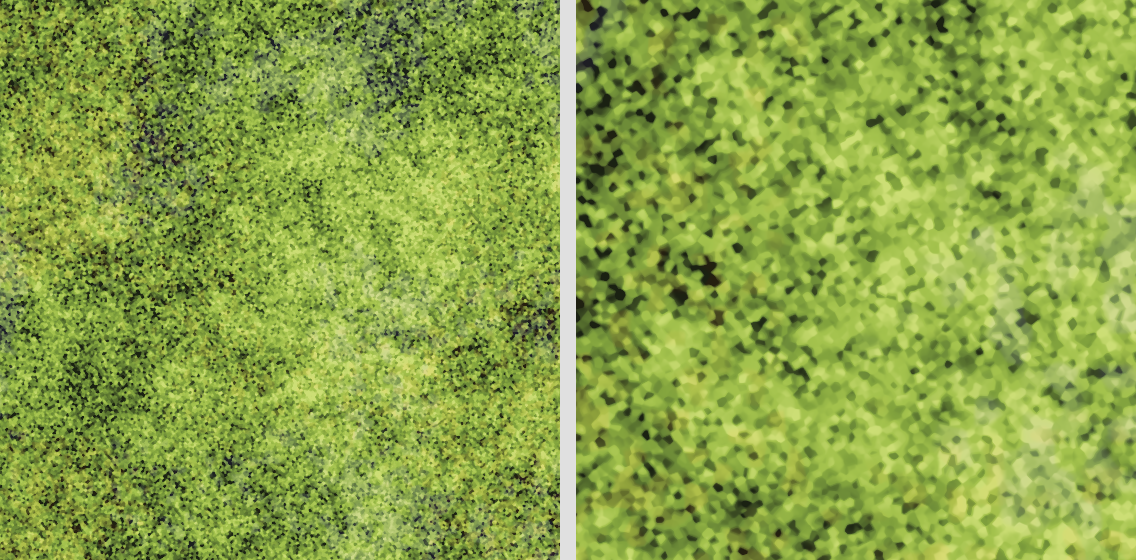
Left: the whole. Right: its middle third, enlarged.
This texture is drawn by a Shadertoy shader. Its source:

```glsl
// Grass tones, dark to light
const vec3 SOIL   = vec3(0.10, 0.13, 0.07);
const vec3 SHADOW = vec3(0.22, 0.28, 0.13);
const vec3 MOSS   = vec3(0.34, 0.44, 0.18);
const vec3 LEAF   = vec3(0.43, 0.55, 0.22);
const vec3 GRASS  = vec3(0.51, 0.64, 0.24);
const vec3 LIME   = vec3(0.64, 0.76, 0.30);
const vec3 STRAW  = vec3(0.80, 0.87, 0.46);

// Tint shifts
const vec3 HAZE_SHIFT = vec3(0.01, -0.015, 0.09);
const vec3 WARM_SHIFT = vec3(0.05, -0.01, -0.01);

// Patches: cells across the canvas and strength
const int   PATCH_LAYERS = 4;
const float PATCH_SCALE  = 4.0;
const float PATCH_GROWTH = 2.25;
const float PATCH_AMOUNT = 0.64;
const float PATCH_DECAY  = 0.94;

// Grain: cells across the canvas and strength
const float TUFT_SCALE   = 115.0;
const float TUFT_AMOUNT  = 0.75;
const float BLADE_SCALE  = 205.0;
const float BLADE_AMOUNT = 1.35;
const float FLECK_AMOUNT = 1.1;

// Broad light and shade
const vec2  SUN_CENTRE   = vec2(0.64, 0.42);
const float SUN_RADIUS   = 0.40;
const float SUN_AMOUNT   = 0.65;
const vec2  SHADE_CENTRE = vec2(0.08, 1.02);
const float SHADE_RADIUS = 0.20;
const float SHADE_AMOUNT = 0.95;
const float BASE_TONE    = -0.13;

const float CELL_SHARPNESS = 7.0;
const mat2  TURN = mat2(0.8, 0.6, -0.6, 0.8);

vec3 hash3(vec2 p) {
    vec3 q = fract(p.xyx * vec3(0.1031, 0.1030, 0.0973));
    q += dot(q, q.yxz + 33.33);
    return fract((q.xxy + q.yzz) * q.zyx);
}

// Soft cellular noise in -1..1: each cell point spreads its own tone
float cellNoise(vec2 p) {
    vec2 cell = floor(p);
    float toneSum = 0.0, weightSum = 0.0;
    for (int y = -1; y <= 1; y++)
    for (int x = -1; x <= 1; x++) {
        vec2 id = cell + vec2(x, y);
        vec3 h = hash3(id + 200.0);
        vec2 d = id + 0.15 + 0.7 * h.xy - p;
        float weight = exp(-CELL_SHARPNESS * dot(d, d));
        toneSum += weight * (2.0 * h.z - 1.0);
        weightSum += weight;
    }
    return toneSum / weightSum;
}

float patches(vec2 uv) {
    float sum = 0.0, amount = PATCH_AMOUNT, scale = PATCH_SCALE;
    vec2 p = uv;
    for (int i = 0; i < PATCH_LAYERS; i++) {
        sum += amount * cellNoise(p * scale + 17.0 * float(i));
        p = TURN * p;
        scale *= PATCH_GROWTH;
        amount *= PATCH_DECAY;
    }
    return sum;
}

float glow(vec2 uv, vec2 centre, float radius) {
    vec2 d = (uv - centre) / radius;
    return exp(-dot(d, d));
}

vec3 grassRamp(float tone) {
    vec3 col = mix(SOIL, SHADOW, smoothstep(-3.2, -2.2, tone));
    col = mix(col, MOSS,  smoothstep(-2.2, -1.4, tone));
    col = mix(col, LEAF,  smoothstep(-1.4, -0.7, tone));
    col = mix(col, GRASS, smoothstep(-0.7,  0.0, tone));
    col = mix(col, LIME,  smoothstep( 0.0,  0.95, tone));
    return mix(col, STRAW, smoothstep(0.95, 2.2, tone));
}

void mainImage(out vec4 fragColor, in vec2 fragCoord) {
    vec2 uv = fragCoord / iResolution.xy;

    // Broad light with irregular patches
    float ground = BASE_TONE + patches(uv);
    ground += SUN_AMOUNT * glow(uv, SUN_CENTRE, SUN_RADIUS);
    ground -= SHADE_AMOUNT * glow(uv, SHADE_CENTRE, SHADE_RADIUS);

    // Fine grain, rougher in the shade, with sparse dark gaps
    float tuft = cellNoise(TURN * uv * TUFT_SCALE);
    float blade = cellNoise(uv * TURN * BLADE_SCALE + 31.0);
    float grain = TUFT_AMOUNT * tuft + BLADE_AMOUNT * blade;
    grain -= FLECK_AMOUNT * smoothstep(0.5, 0.95, -blade);
    float roughness = clamp(1.05 - 0.25 * ground, 0.75, 1.5);
    vec3 col = grassRamp(ground + roughness * grain);

    // Pale haze and warm olive areas
    float haze = cellNoise(uv * 5.0 + 71.0) + 0.7 * cellNoise(uv * 60.0 + 9.0);
    float warm = cellNoise(uv * 4.0 + 43.0) + 0.8 * cellNoise(uv * 85.0 + 5.0);
    col += HAZE_SHIFT * smoothstep(0.15, 0.8, haze);
    col += WARM_SHIFT * smoothstep(0.0, 0.9, warm);

    fragColor = vec4(clamp(col, 0.0, 1.0), 1.0);
}
```
